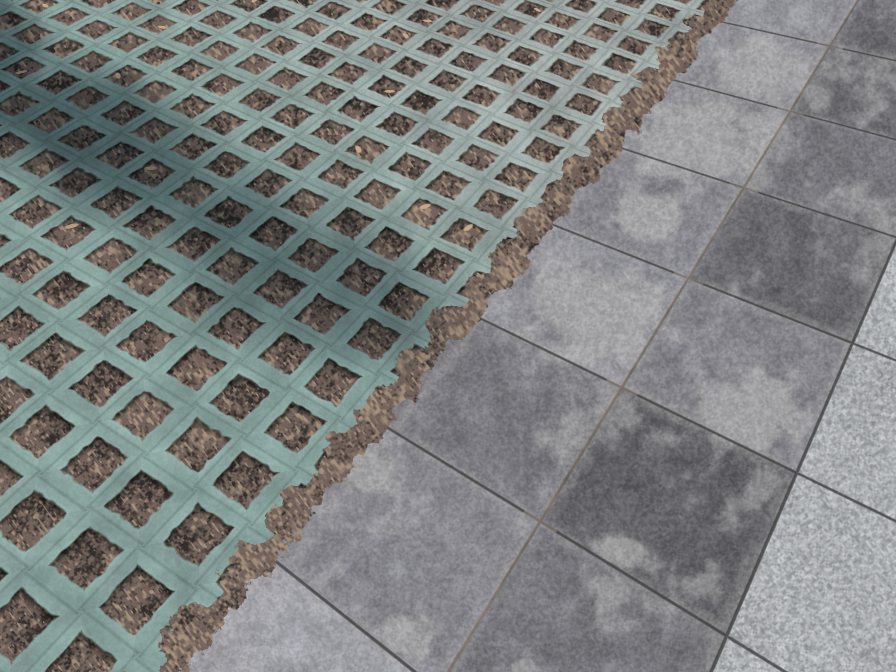
Reproduce this texture procedurally as a Shadertoy shader.

```glsl
// Sunlit ground seen at a slant: a green grass-paver lattice over dry soil meets
// worn grey slabs along a ragged strip of straw. Two plane projections give the
// repeats; value noise adds soil, stains and stone grain.
#define HOLE_HALF 0.325
#define LATTICE_EDGE -0.80
#define JOINT_HALF 0.006
#define SHADE_DEPTH 0.50
#define LEAF_CHANCE 0.13
#define GREEN_LIT vec3(0.53, 0.63, 0.61)
#define GREEN_FAR vec3(0.64, 0.68, 0.67)
#define SOIL_DARK vec3(0.20, 0.18, 0.17)
#define SOIL_MID vec3(0.45, 0.39, 0.36)
#define STRAW vec3(0.65, 0.57, 0.49)
#define WORN vec3(0.67, 0.67, 0.67)
#define GRANITE vec3(0.67, 0.68, 0.69)

// Columns: first axis, second axis, origin; in canvas heights with y down.
const mat3 LATTICE_PLANE = mat3(-0.0572, -0.0257, 0.023,
                                0.0752, -0.0351, 0.0435,
                                0.6042, 0.4479, 1.0);
const mat3 SLAB_PLANE = mat3(0.1488, 0.0578, -0.119,
                             0.2271, -0.1337, 0.114,
                             0.8038, 0.7760, 1.0);

// Slab brightness from near to far, for the left and right dark columns.
const float LEFT_TONE[7] = float[7](0.64, 0.54, 0.49, 0.57, 0.55, 0.57, 0.58);
const float RIGHT_TONE[7] = float[7](0.51, 0.47, 0.40, 0.53, 0.43, 0.47, 0.44);

// Pale stains: centre and radius.
const vec3 STAINS[8] = vec3[8](
    vec3(1.03, 0.20, 0.085), vec3(1.11, 0.10, 0.05), vec3(1.12, 0.60, 0.08),
    vec3(0.54, 0.70, 0.04), vec3(0.60, 0.94, 0.06), vec3(0.88, 0.46, 0.09),
    vec3(0.92, 0.82, 0.035), vec3(0.96, 0.32, 0.07));

float hash(vec2 p) {
    vec3 q = fract(vec3(p.xyx) * 0.1031);
    q += dot(q, q.yzx + 33.33);
    return fract((q.x + q.y) * q.z);
}

float noise(vec2 p) {
    vec2 i = floor(p), f = fract(p);
    f = f * f * (3.0 - 2.0 * f);
    return mix(mix(hash(i), hash(i + vec2(1, 0)), f.x),
               mix(hash(i + vec2(0, 1)), hash(i + vec2(1, 1)), f.x), f.y);
}

float fbm(vec2 p) {
    float sum = 0.0, amp = 0.5;
    for (int k = 0; k < 5; k++) {
        sum += amp * noise(p);
        p = mat2(1.6, 1.2, -1.2, 1.6) * p + 7.3;
        amp *= 0.5;
    }
    return sum;
}

vec2 project(mat3 plane, vec2 p) {
    vec3 q = inverse(plane) * vec3(p, 1.0);
    return q.xy / q.z;
}

// Fine stone or soil grain, centred on zero.
float grainAt(vec2 p) {
    vec2 turned = mat2(0.8, 0.6, -0.6, 0.8) * p;
    return 0.6 * noise(turned * 310.0) + 0.4 * noise(p * 170.0 + 5.0) - 0.5;
}

vec3 soilColor(vec2 p, float dryness) {
    float clump = fbm(p * 40.0) - 0.5;
    float level = 0.5 + 1.15 * grainAt(p) + 0.9 * clump + 0.28 * dryness;
    vec3 c = mix(SOIL_DARK, SOIL_MID, smoothstep(0.05, 0.75, level));
    float fibre = noise(mat2(0.8, 0.6, -0.6, 0.8) * p * vec2(280.0, 150.0) + 9.0);
    return mix(c, STRAW, smoothstep(0.62 - 0.4 * dryness, 1.0, fibre + 0.5 * clump));
}

vec3 latticeColor(vec2 p, vec2 g, vec2 px) {
    vec2 cell = floor(g + 0.5);
    vec2 local = g - cell;
    float parity = mod(cell.x + cell.y, 2.0) * 2.0 - 1.0;
    vec2 q = local + parity * vec2(0.025, -0.025);
    vec2 a = abs(q) - HOLE_HALF - 0.05 * (noise(g * 9.0) - 0.5);
    float d = max(a.x, a.y), aa = max(px.x, px.y);

    // Lattice top, with faint slab seams and a lighter rim
    vec3 green = mix(GREEN_LIT, GREEN_FAR, smoothstep(0.1, 0.9, p.x - p.y + 0.15));
    green *= 0.86 + 0.28 * fbm(p * 22.0) + 0.10 * grainAt(p);
    green *= 1.0 + 0.05 * smoothstep(0.07, 0.0, d) + 0.02 * parity * sign(a.x - a.y);
    float seam = parity > 0.0 ? abs(abs(local.x) - 0.47) : abs(abs(local.y) - 0.47);
    green *= 1.0 - 0.13 * smoothstep(0.02 + aa, 0.0, seam);

    // Sunken soil, shaded below its two upper walls
    vec3 soil = soilColor(p, 0.05 + 0.35 * hash(cell + 40.0));
    float wall = HOLE_HALF - max(q.x, q.y);
    soil *= mix(0.5, 1.0, smoothstep(0.0, 0.12, wall));

    // An occasional fallen leaf
    float turn = 6.28 * hash(cell + 9.0);
    vec2 leaf = q - 0.18 * vec2(cos(turn), sin(turn));
    leaf = mat2(cos(turn), sin(turn), -sin(turn), cos(turn)) * leaf;
    float leafMask = smoothstep(1.3, 0.7, length(leaf / vec2(0.12, 0.055)));
    soil = mix(soil, vec3(0.77, 0.66, 0.53), leafMask * step(hash(cell + 3.0), LEAF_CHANCE));
    return mix(soil, green, smoothstep(-aa, aa, d));
}

vec3 slabColor(vec2 p, vec2 s, vec2 px) {
    vec2 cell = floor(s), f = fract(s);
    int row = int(clamp(cell.y + 2.0, 0.0, 6.0));
    float tone = s.x < 0.0 ? LEFT_TONE[row] : RIGHT_TONE[row];
    float cloud = fbm(p * 9.0), detail = fbm(p * 32.0 + 4.0);
    vec3 c = vec3(0.985, 0.985, 1.03) * tone * (0.84 + 0.32 * detail);

    // Worn film: placed stains, noisy clouds and slab borders
    float stain = 0.0;
    for (int k = 0; k < 8; k++) {
        vec2 r = (p - STAINS[k].xy) / STAINS[k].z * vec2(0.85, 1.2);
        stain = max(stain, 1.2 - length(r) + 1.5 * (cloud - 0.5) + 1.2 * (detail - 0.5));
    }
    float border = min(min(f.x, 1.0 - f.x), min(f.y, 1.0 - f.y));
    float film = 0.75 * smoothstep(0.1, 0.65, stain);
    film = max(film, 0.5 * smoothstep(0.53, 0.68, cloud * 0.6 + detail * 0.4));
    film = max(film, 0.4 * smoothstep(0.08, 0.0, border + 0.14 * (detail - 0.4)));
    c = mix(c, WORN, film);

    // Pale speckled granite beyond the second joint
    float pale = smoothstep(-px.x, px.x, s.x - 1.0);
    c = mix(c, GRANITE * (0.94 + 0.12 * cloud), pale);
    c += grainAt(p) * mix(0.15, 0.30, pale);

    // Joints; the middle one holds straw, and the curb side has none
    vec2 gap = abs(s - floor(s + 0.5));
    vec2 joint = 1.0 - smoothstep(vec2(JOINT_HALF) - px * 0.5, vec2(JOINT_HALF) + px, gap);
    joint.x *= step(-0.5, s.x);
    vec3 fill = abs(s.x) < 0.1 ? mix(vec3(0.25), STRAW, 0.65 * detail + 0.15) : vec3(0.24);
    return mix(c, fill, 0.8 * max(joint.x, joint.y));
}

void mainImage(out vec4 fragColor, in vec2 fragCoord) {
    vec2 p = vec2(fragCoord.x, iResolution.y - fragCoord.y) / iResolution.y;
    vec2 g = project(LATTICE_PLANE, p), s = project(SLAB_PLANE, p);
    vec2 gpx = fwidth(g), spx = fwidth(s);
    float ragged = fbm(p * 45.0) - 0.5;

    // Lattice with open notches, then the straw strip, then the slabs
    float notch = smoothstep(0.40, 0.25, abs(g.y - floor(g.y + 0.5)));
    float rim = LATTICE_EDGE + 0.18 * notch + 0.55 * ragged;
    vec3 col = mix(soilColor(p, 0.75), latticeColor(p, g, gpx),
                   smoothstep(-gpx.x, gpx.x, g.x - rim));

    // Soft tree shade across the lattice
    vec2 from = vec2(-0.05, 0.13), along = vec2(0.62, 0.32);
    float h = clamp(dot(p - from, along) / dot(along, along), 0.0, 1.0);
    float reach = length(p - from - along * h) + 0.16 * (fbm(p * 6.0) - 0.5);
    col *= 1.0 - SHADE_DEPTH * (1.0 - 0.4 * h) * smoothstep(0.17, 0.02, reach) * vec3(1.0, 0.89, 0.82);

    float curb = -1.05 + 0.03 * s.y + 0.22 * ragged;
    col = mix(col, slabColor(p, s, spx), smoothstep(-spx.x, spx.x, s.x - curb));
    fragColor = vec4(clamp(col, 0.0, 1.0), 1.0);
}
```
